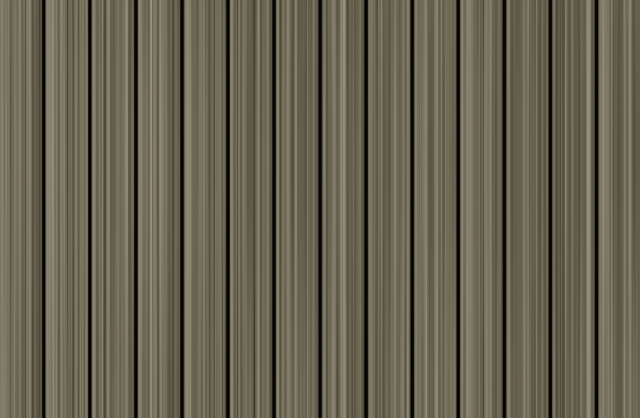
A Shadertoy shader for this texture:

```glsl
// Upright weathered boards parted by narrow black gaps, with a pale lit edge.
// Each board gets its own fine grain: value noise at several widths that runs
// the full height, plus a weaker layer that drifts slowly along the board.

const float BOARDS = 13.895;      // boards across the canvas
const float FIRST_OFFSET = 0.05;  // puts the gap centres on whole numbers
const float GAP_CORE = 0.022;     // half width of the black core, in boards
const float GAP_EDGE = 0.056;     // where the shadow ends, in boards

const vec3 GAP_COLOR = vec3(0.018, 0.014, 0.008);
const vec3 WOOD_COLOR = vec3(0.440, 0.420, 0.343);
const vec3 GRAIN_TINT = vec3(1.0, 0.99, 0.96);
const vec3 LIT_COLOR = vec3(0.57, 0.56, 0.50);

float hash(vec2 p) {
    return fract(sin(dot(p, vec2(127.1, 311.7))) * 43758.5453);
}

float valueNoise(vec2 p) {
    vec2 cell = floor(p);
    vec2 f = fract(p);
    f = f * f * (3.0 - 2.0 * f);
    float low = mix(hash(cell), hash(cell + vec2(1.0, 0.0)), f.x);
    float high = mix(hash(cell + vec2(0.0, 1.0)), hash(cell + vec2(1.0, 1.0)), f.x);
    return mix(low, high, f.y);
}

// One width of streak: a steady part and a drifting part, centred on zero
float streaks(float x, float y, float layer) {
    float steady = valueNoise(vec2(x, layer * 19.0));
    float drift = valueNoise(vec2(x + 31.0, y * 1.6 + layer * 23.0));
    return 0.85 * (steady - 0.5) + 0.35 * (drift - 0.5);
}

// Lengthwise grain from coarse to fine; seed separates the boards
float grain(vec2 p, float seed) {
    float start = seed * 57.0;
    return 0.07 * streaks(p.x * 10.0 + start, p.y, 1.0)
         + 0.16 * streaks(p.x * 21.0 + start, p.y, 2.0)
         + 0.20 * streaks(p.x * 33.0 + start, p.y, 3.0);
}

// Soft band around a centre line
float band(float x, float center, float halfWidth, float blur) {
    return 1.0 - smoothstep(halfWidth - blur, halfWidth + blur, abs(x - center));
}

void mainImage(out vec4 fragColor, in vec2 fragCoord) {
    vec2 uv = fragCoord / iResolution.xy;
    float across = uv.x * BOARDS + FIRST_OFFSET;
    float board = floor(across);
    float x = fract(across);
    float pixel = BOARDS / iResolution.x;

    // Grain and a slight tone shift for each board
    float tone = grain(vec2(x, uv.y), board + 1.0);
    tone += 0.012 * (hash(vec2(board, 7.3)) - 0.5);
    vec3 color = WOOD_COLOR + tone * GRAIN_TINT;

    // Lit left edge, shaded right edge, worn a little along the height
    float wear = 0.5 + 0.25 * valueNoise(vec2(board * 3.7, uv.y * 3.0));
    color = mix(color, LIT_COLOR, wear * band(x, 0.085, 0.025, 0.025));
    color *= 1.0 - 0.10 * smoothstep(0.87, 0.95, x);

    // Black gap with soft shadowed sides
    float gapDistance = min(x, 1.0 - x);
    float blur = 0.25 * pixel;
    float wood = smoothstep(GAP_CORE - blur, GAP_EDGE + blur, gapDistance);
    fragColor = vec4(mix(GAP_COLOR, color, wood), 1.0);
}
```
